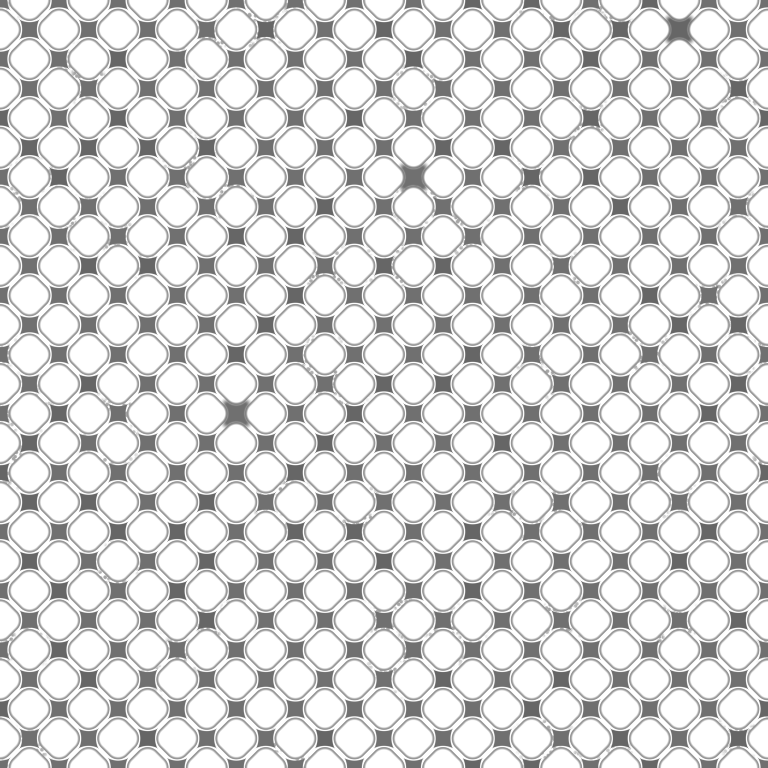
Give the GLSL for this pattern, as a WebGL 2 fragment shader.

```glsl
#version 300 es
precision highp float;
// Diagonal lattice of white rounded discs with soft grey outlines, leaving dark
// four-pointed stars between them. Distance functions draw the shapes; wrapping
// cellular noise adds speckled wear, and a few hashed stars bleed into the gaps.

uniform vec2 u_resolution;
out vec4 fragColor;

const float REPEATS = 13.0;
const float DISC_RADIUS = 0.375;
const float INNER_HALF = 0.305;
const float INNER_CORNER = 0.21;
const float DIAGONAL = 0.70710678;
const vec3 WHITE = vec3(1.0);
const vec3 OUTLINE = vec3(0.59);
const vec3 STAR = vec3(0.44);
const vec3 STAR_DEEP = vec3(0.40);

vec2 hash2(vec2 p) {
    vec3 q = fract(p.xyx * vec3(0.1031, 0.1030, 0.0973));
    q += dot(q, q.yzx + 33.33);
    return fract((q.xx + q.yz) * q.zy);
}

// Distance to the nearest scattered point, wrapping after period cells
float cellular(vec2 uv, float period) {
    vec2 p = uv * period;
    vec2 cell = floor(p);
    float nearest = 2.0;
    for (int y = -1; y <= 1; y++) {
        for (int x = -1; x <= 1; x++) {
            vec2 neighbour = cell + vec2(x, y);
            vec2 point = neighbour + hash2(mod(neighbour, period) + period);
            nearest = min(nearest, length(p - point));
        }
    }
    return nearest;
}

float roundedBox(vec2 p, float halfSize, float corner) {
    vec2 q = abs(p) - halfSize + corner;
    return length(max(q, 0.0)) + min(max(q.x, q.y), 0.0) - corner;
}

// Coverage outside a shape with a smoothed edge
float outside(float d, float blur) {
    return smoothstep(-blur, blur, d);
}

// Sharp on its outer side, fading towards the inside
float softOutline(float d, float aa) {
    return smoothstep(-0.045, -0.003, d) * (1.0 - smoothstep(0.0, 0.008 + aa, d));
}

// Ink that spreads from a star along its arms
float starBleed(vec2 fromStar, float chance) {
    return step(0.975, chance) * (1.0 - smoothstep(0.22, 0.353, length(fromStar)));
}

// Small specks gathered into uneven patches
float wearSpecks(vec2 uv) {
    float patches = 1.0 - smoothstep(0.12, 0.36, cellular(uv, 7.0));
    float specks = 1.0 - smoothstep(0.2, 0.55, cellular(uv, 156.0));
    float clumps = 1.0 - smoothstep(0.25, 0.6, cellular(uv, 47.0));
    return patches * specks * clumps;
}

void main() {
    vec2 uv = gl_FragCoord.xy / u_resolution;
    vec2 p = uv * REPEATS;
    float aa = 0.7 * REPEATS / min(u_resolution.x, u_resolution.y);

    // Turned lattice: stars on whole numbers, discs halfway between
    vec2 lattice = vec2(p.x + p.y, p.x - p.y);
    vec2 fromDisc = (fract(lattice) - 0.5) * DIAGONAL;
    vec2 starId = round(lattice);
    vec2 fromStar = (lattice - starId) * DIAGONAL;
    vec2 starCentre = 0.5 * vec2(starId.x + starId.y, starId.x - starId.y);
    vec2 chance = hash2(mod(starCentre, REPEATS) * 2.0 + 5.0);

    float disc = length(fromDisc) - DISC_RADIUS;
    float inner = roundedBox(fromDisc, INNER_HALF, INNER_CORNER);

    // Outline, wear in the white band, then stars and their bleeding
    vec3 color = mix(WHITE, OUTLINE, softOutline(inner, aa));
    float band = outside(inner + 0.01, 0.01 + aa);
    color = mix(color, OUTLINE, 0.85 * band * wearSpecks(uv));

    vec3 starColor = mix(STAR, STAR_DEEP, step(0.73, chance.y));
    float bleed = starBleed(fromStar, chance.x) * outside(inner, 0.03 + aa);
    color = mix(color, starColor, max(outside(disc, aa), bleed));

    fragColor = vec4(color, 1.0);
}
```
